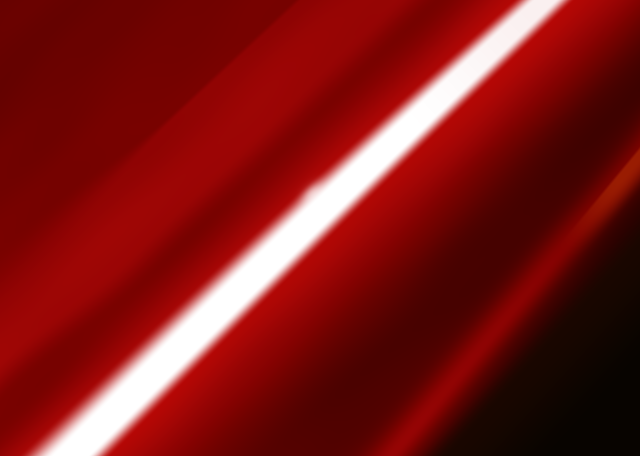
Reproduce this background procedurally as a Shadertoy shader.

```glsl
#define STREAK_START vec2(0.156, 0.0)
#define STREAK_DIR vec2(0.722, 0.692)
#define STREAK_LENGTH 1.446
#define FOLD_OFFSET 0.382
#define CREASE_OFFSET 0.176
#define RIDGE_OFFSET -0.545
#define RIDGE_SLOPE 0.113
#define RIM_OFFSET -0.598
#define RIM_SLOPE 0.068
#define MOTTLE 0.035

vec2 hashGradient(vec2 cell) {
    vec2 h = vec2(dot(cell, vec2(127.1, 311.7)), dot(cell, vec2(269.5, 183.3)));
    return fract(sin(h) * 43758.5) * 2.0 - 1.0;
}

float gradientNoise(vec2 p) {
    vec2 i = floor(p), f = fract(p);
    vec2 u = f * f * f * (f * (f * 6.0 - 15.0) + 10.0);
    vec2 e = vec2(0.0, 1.0);
    float low = mix(dot(hashGradient(i), f),
                    dot(hashGradient(i + e.yx), f - e.yx), u.x);
    float high = mix(dot(hashGradient(i + e.xy), f - e.xy),
                     dot(hashGradient(i + e.yy), f - e.yy), u.x);
    return mix(low, high, u.y);
}

float bell(float x, float width) {
    x /= width;
    return exp(-x * x);
}

// Red level of the panel above the streak
float upperPanel(float along, float across) {
    float t = along / STREAK_LENGTH;
    float nearStreak = mix(0.66, 0.47, smoothstep(0.04, 0.165, across));
    float band = mix(0.63, 0.59, t) - 0.05 * smoothstep(0.27, 0.37, across);
    float crease = CREASE_OFFSET + 0.03 * (1.0 - smoothstep(0.0, 0.4, along));
    float level = mix(nearStreak, band, smoothstep(-0.015, 0.055, across - crease));

    // The fold is crisp at the top and melts away at the lower left
    float softness = mix(0.05, 0.006, smoothstep(0.25, 0.7, along));
    float fold = FOLD_OFFSET + 0.012 * (1.0 - t) - 0.012 * t;
    float beyond = mix(0.47, 0.40, smoothstep(0.38, 0.75, across));
    return mix(level, beyond, smoothstep(-softness, softness, across - fold));
}

// Red level of the shaded side, down to its lit ridge
float lowerPanel(float along, float across, float ridge) {
    float shade = mix(0.37, 0.22, along / STREAK_LENGTH);
    float level = mix(shade, 0.66, smoothstep(-0.31, -0.035, across));
    level += 0.27 * bell(ridge, ridge > 0.0 ? 0.045 : 0.035);
    return level - 0.08 * smoothstep(-0.02, -0.10, ridge);
}

vec3 panelColor(float level) {
    return vec3(level, 0.008 + 0.02 * smoothstep(0.5, 0.68, level),
                0.02 * smoothstep(0.45, 0.65, level));
}

void mainImage(out vec4 fragColor, in vec2 fragCoord) {
    // Axes running along and across the streak
    vec2 p = fragCoord / iResolution.xy * vec2(1.407, 1.0) - STREAK_START;
    float along = dot(p, STREAK_DIR);
    float across = dot(p, vec2(-STREAK_DIR.y, STREAK_DIR.x));
    float t = clamp(along / STREAK_LENGTH, 0.0, 1.0);
    float ridge = across - RIDGE_OFFSET - RIDGE_SLOPE * along;
    float rim = across - RIM_OFFSET - RIM_SLOPE * along;

    // Lacquered panel
    float level = mix(lowerPanel(along, across, ridge),
                      upperPanel(along, across), smoothstep(-0.02, 0.02, across));
    level += MOTTLE * gradientNoise(vec2(along * 3.0, across * 11.0));
    vec3 color = panelColor(level);

    // Orange sliver on the ridge
    float sliver = smoothstep(1.08, 1.3, along);
    float sliverShape = smoothstep(0.016, 0.008, ridge) * smoothstep(-0.05, 0.0, ridge);
    color = mix(color, vec3(0.62, 0.13, 0.01), 0.85 * sliver * sliverShape);

    // Dark space past the rim
    vec3 voidColor = mix(vec3(0.10, 0.025, 0.0), vec3(0.03, 0.016, 0.0),
                         smoothstep(0.0, -0.2, rim));
    color = mix(voidColor, color, smoothstep(-0.018, 0.035, rim));

    // White streak with a softer upper side and a small swelling
    float offset = across - 0.007 * sin(3.14159 * t);
    float core = mix(0.026, 0.015, t * t);
    float falloff = offset > 0.0 ? mix(0.055, 0.032, t) : mix(0.036, 0.030, t);
    float streak = 1.0 - smoothstep(core, core + falloff, abs(offset));
    float swelling = 0.5 * bell(along - 0.782, 0.028) * bell(across - 0.048, 0.016);
    float glow = clamp(streak + swelling * (1.0 - streak), 0.0, 1.0);
    color += vec3(0.06, 0.0, 0.0) * bell(offset, 0.09);
    vec3 white = mix(vec3(1.0), vec3(0.98, 0.94, 0.94), smoothstep(0.7, 1.0, t));
    color = mix(color, white, glow);

    fragColor = vec4(clamp(color, 0.0, 1.0), 1.0);
}
```
